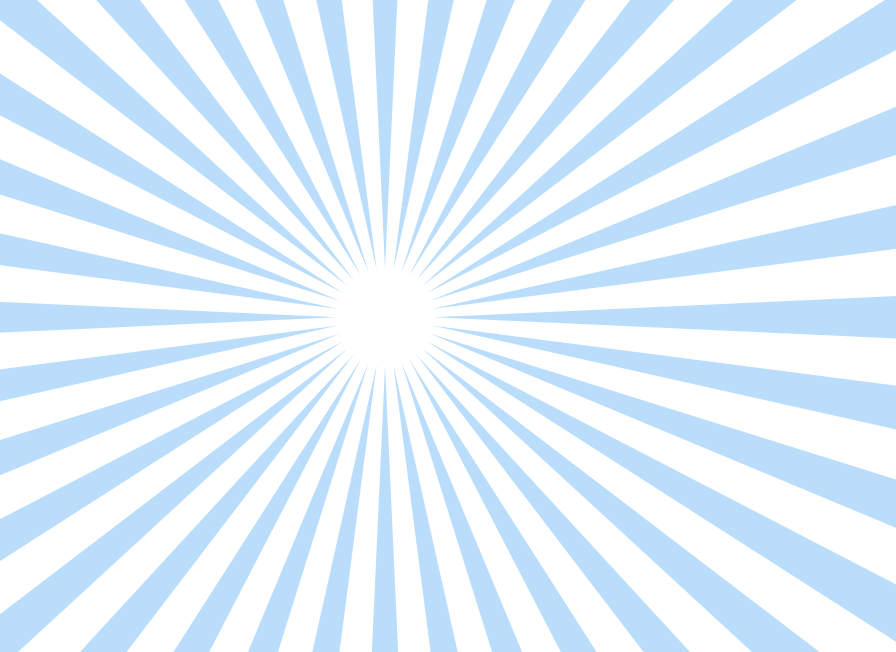
A Shadertoy shader for this background:

```glsl
// Sunburst: thin pale blue wedges radiate over white around an empty disc.
// The angle is folded into one sector, where a single wedge is measured by
// its distance from the sector axis and filled with box-filtered coverage.

const float TAU = 6.2831853;
const vec3 WHITE = vec3(1.0);
const vec3 PALE_BLUE = vec3(0.73, 0.867, 0.984);

// Fold the plane into one sector whose axis is +x.
vec2 foldSectors(vec2 p, float count) {
    float sector = TAU / count;
    float angle = mod(atan(p.y, p.x) + 0.5 * sector, sector) - 0.5 * sector;
    return length(p) * vec2(cos(angle), sin(angle));
}

// Pixel coverage of a wedge along +x that starts as a point at tip.
float wedgeCoverage(vec2 p, float tip, float slope, float pixel) {
    float halfWidth = max(p.x - tip, 0.0) * slope;
    float upper = clamp((halfWidth - p.y) / pixel + 0.5, 0.0, 1.0);
    float lower = clamp((-halfWidth - p.y) / pixel + 0.5, 0.0, 1.0);
    return upper - lower;
}

void mainImage(out vec4 fragColor, in vec2 fragCoord) {
    // Centre of the burst, with lengths in canvas heights
    vec2 centre = vec2(0.4297, 0.5134) * iResolution.xy;
    vec2 p = (fragCoord - centre) / iResolution.y;
    float pixel = 1.0 / iResolution.y;

    // Rays
    float rayCount = 36.0;
    float discRadius = 0.074;
    float raySlope = 0.0458;
    vec2 q = foldSectors(p, rayCount);
    float ray = wedgeCoverage(q, discRadius, raySlope, pixel);

    fragColor = vec4(mix(WHITE, PALE_BLUE, ray), 1.0);
}
```
